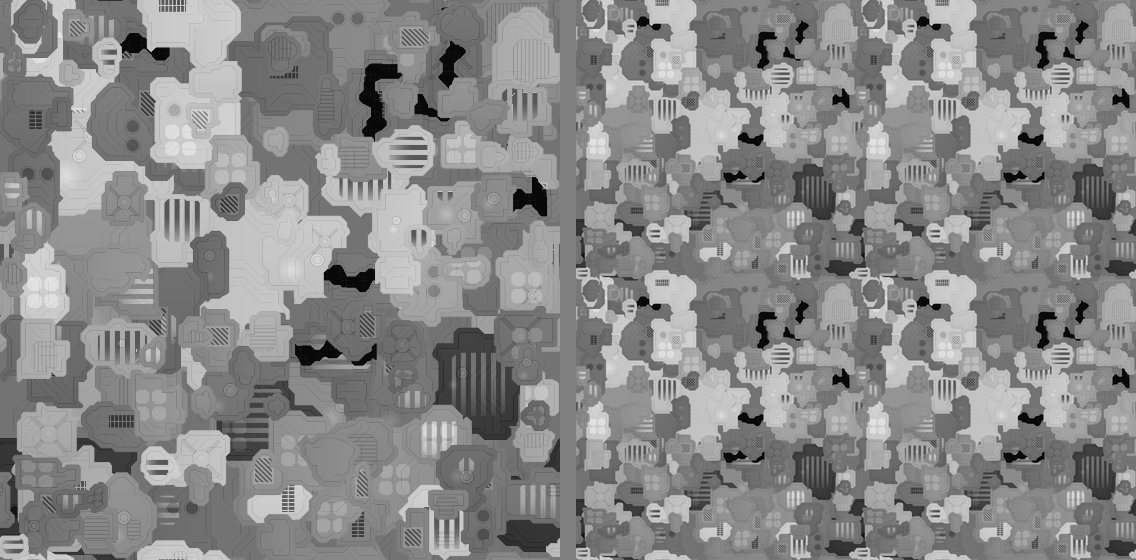
Left, the tile; right, the same tile 2 across and 2 down.
Reproduce this texture map procedurally as a three.js fragment shader.

```glsl
#define LAYERS 5
#define SOFT 0.001
#define HAIRLINE 0.0006
#define RIM 0.009
#define SLOT_CHANCE 0.24
#define CLUSTER 0.6
#define BASE_TONE 0.45
#define SLOT_TONE 0.03

varying vec2 vUv;

vec4 hash4(vec3 p) {
  vec4 q = fract(p.xyzx * vec4(0.1031, 0.1030, 0.0973, 0.1099));
  q += dot(q, q.wzxy + 33.33);
  return fract((q.xxyz + q.yzzw) * q.zywx);
}

float fill(float d) { return 1.0 - smoothstep(-SOFT, SOFT, d); }
float stroke(float d) { return fill(abs(d) - HAIRLINE); }

// Signed distance to the nearest centre of a repeat
float repeat(float x, float period) { return (fract(x / period) - 0.5) * period; }

float chamferBox(vec2 p, vec2 b, float cut) {
  vec2 q = abs(p) - b;
  return max(max(q.x, q.y), (q.x + q.y + cut) * 0.7071);
}

// Trapezoid wave with 45 degree ramps
float jog(float x, float period, float rise) {
  return clamp(abs(repeat(x, period)) - period * 0.25, -rise * 0.5, rise * 0.5);
}

// Bundles of routed hairlines
float traces(vec2 p) {
  float t = p.x + jog(p.y, 0.125, 0.03);
  float bundle = fill(abs(repeat(t, 0.125)) - 0.024);
  return stroke(repeat(t, 0.015625)) * bundle;
}

float toneOf(float h) {
  return h < 0.32 ? 0.45 : h < 0.62 ? 0.55 : h < 0.76 ? 0.66 : h < 0.93 ? 0.78 : 0.24;
}

float decorate(float s, vec2 p, vec2 b, float kind, vec4 a) {
  float r = min(b.x, b.y);
  vec2 o = p - (a.zw - 0.5) * b * 0.7;
  if (kind < 1.0) {            // fading bars
    float bar = fill(abs(repeat(p.x, 0.018)) - 0.0045);
    float area = fill(chamferBox(p, b * vec2(0.62, 0.6), 0.01));
    s = mix(s, s > 0.6 ? 0.34 : s + 0.2, bar * area * smoothstep(-b.y, b.y * 0.2, p.y));
  } else if (kind < 2.0) {     // row of round ports
    float span = min(0.068, floor(b.y * 0.8 / 0.034) * 0.034);
    float d = length(vec2(p.x - b.x * 0.3, repeat(p.y, 0.034))) - 0.011;
    s -= step(abs(p.y), span) * (0.13 * fill(d) + 0.07 * stroke(d - 0.003));
  } else if (kind < 3.0) {     // hatched label
    float d = chamferBox(o, min(b * 0.6, vec2(0.018, 0.027)), 0.0);
    float hatch = fill(abs(repeat(o.x + o.y, 0.009)) - 0.0024);
    s = mix(s, s + 0.08, fill(d));
    s = mix(s, s - 0.28, hatch * fill(d + 0.003));
  } else if (kind < 4.0) {     // crossed ridges around a hub
    float ridge = abs(abs(p.x) - abs(p.y)) - min(0.007, r * 0.09);
    float hub = chamferBox(p, vec2(r * 0.32), r * 0.16);
    float cross = max(max(ridge, -hub), length(p) - r * 0.95);
    s -= 0.04 * fill(cross) + 0.08 * stroke(cross) + 0.08 * stroke(hub);
    s += 0.03 * fill(hub + 0.006) - 0.08 * stroke(length(p) - r * 0.15);
  } else if (kind < 5.0) {     // soft dome and ringed bolt
    float dome = length(p + b * 0.3) - r * 0.3;
    float bolt = length(o) - min(0.012, r * 0.3);
    s += 0.07 * fill(dome) * smoothstep(0.0, -r * 0.3, dome) + 0.02 * fill(dome);
    s += 0.06 * fill(bolt) - 0.13 * stroke(bolt) - 0.11 * stroke(bolt + 0.005);
  } else if (kind < 6.0) {     // dark window grille
    float pane = chamferBox(vec2(repeat(o.x, 0.012), repeat(o.y, 0.007)), vec2(0.005, 0.0025), 0.0);
    float area = step(abs(o.x), 0.012) * step(abs(o.y), 0.0245) * step(0.035, r);
    s = mix(s, s * 0.45, fill(pane) * area);
  } else if (kind < 7.0) {     // fine louvres
    float d = chamferBox(o, b * 0.5, r * 0.2);
    s -= fill(d) * 0.09 * fill(abs(repeat(o.y, 0.007)) - 0.001) + 0.07 * stroke(d);
  } else if (kind < 8.0) {     // raised pads
    float pad = chamferBox(vec2(repeat(p.x, 0.03), repeat(p.y, 0.03)), vec2(0.0125), 0.006);
    s += 0.08 * fill(pad) * step(abs(p.x), 0.03) * step(abs(p.y), 0.03);
  }
  return s;
}

// Draws one stepped plate over the shade below it
float plate(float under, vec2 p, vec2 b, float tone, vec4 a, vec4 k, bool slotted) {
  if (a.x > 0.5) p = p.yx;
  float r = min(b.x, b.y);
  float rise = min(0.011, r * 0.16);
  vec2 q = p + vec2(jog(p.y + a.y, 0.12, rise), jog(p.x + a.z, 0.17, rise));
  float cut = min(r * 0.4, 0.004 + 0.026 * k.x * k.x);
  float d = chamferBox(q, b * vec2(1.0, 0.72), cut);
  d = min(d, chamferBox(q - b * (a.zw - 0.5) * 0.7, b * vec2(0.6, 1.0), cut));
  if (d > SOFT) return under;

  float inner = fill(d + RIM);
  float s = tone + (a.w - 0.5) * 0.05 + 0.02 * p.y / b.y;
  s -= 0.012 * (1.0 - inner) + 0.09 * stroke(d + RIM) + 0.03 * stroke(d + 0.001);
  s -= 0.07 * traces(p + a.yz) * fill(d + RIM * 1.6);
  float detail = decorate(s, p, b, floor(k.y * 10.0), a);
  if (r > 0.05) detail = decorate(detail, p - b * (a.yz - 0.5), b * 0.45, floor(a.w * 9.0), k);
  s = mix(s, detail, inner);

  if (slotted) {               // ragged black gap with faint wiring
    float x = p.x - jog(p.y + a.y, 0.09, 0.013);
    float gap = max(abs(x) - 0.014 - jog(p.y + a.w, 0.047, 0.008), abs(p.y) - b.y * 0.85);
    gap = min(gap, chamferBox(p - vec2(0.02, b.y * 0.7), vec2(0.034, 0.013), 0.008));
    float wires = max(stroke(repeat(p.x, 0.008)), stroke(repeat(p.y, 0.011)));
    s -= 0.1 * stroke(gap - 0.007);
    s = mix(s, SLOT_TONE + 0.05 * wires * step(0.5, fract(p.y * 31.0 + p.x * 17.0)), fill(gap));
  }
  return mix(under, s, fill(d));
}

void main() {
  float shade = BASE_TONE - 0.07 * traces(vUv);
  for (int i = 0; i < LAYERS; i++) {
    float layer = float(i);
    float n = floor(3.6 * pow(1.4, layer));
    float presence = 1.0 - 0.045 * layer * layer;
    for (int j = 0; j < 9; j++) {
      vec2 cell = floor(vUv * n) + vec2(mod(float(j), 3.0), floor(float(j) / 3.0)) - 1.0;
      vec2 id = mod(cell, n);
      vec4 a = hash4(vec3(id, layer + 3.0));
      vec4 k = hash4(vec3(id, layer + 41.0));
      vec4 m = hash4(vec3(id, layer + 83.0));
      if (k.w > presence) continue;

      // Plates often share the tone of their region, each rank used once
      vec2 region = floor((id + 0.5) / n * 4.0);
      float rank = (mod(dot(region, vec2(12.0, 11.0)), 16.0) + 0.5) / 16.0;
      float tone = toneOf(m.z < CLUSTER ? rank : m.w);
      if (i > 2) tone = max(tone, 0.44);
      bool slotted = i == 2 && k.z < SLOT_CHANCE;
      vec2 size = mix(vec2(0.26), vec2(0.55), m.xy) / n;
      if (slotted) { size = vec2(0.05, 0.095); tone = 0.46; }
      vec2 centre = cell + 0.5 + (a.yz - 0.5) * 0.5;
      shade = plate(shade, vUv - centre / n, size, tone, a, k, slotted);
    }
  }
  gl_FragColor = vec4(vec3(clamp(shade, 0.0, 1.0)), 1.0);
}
```
